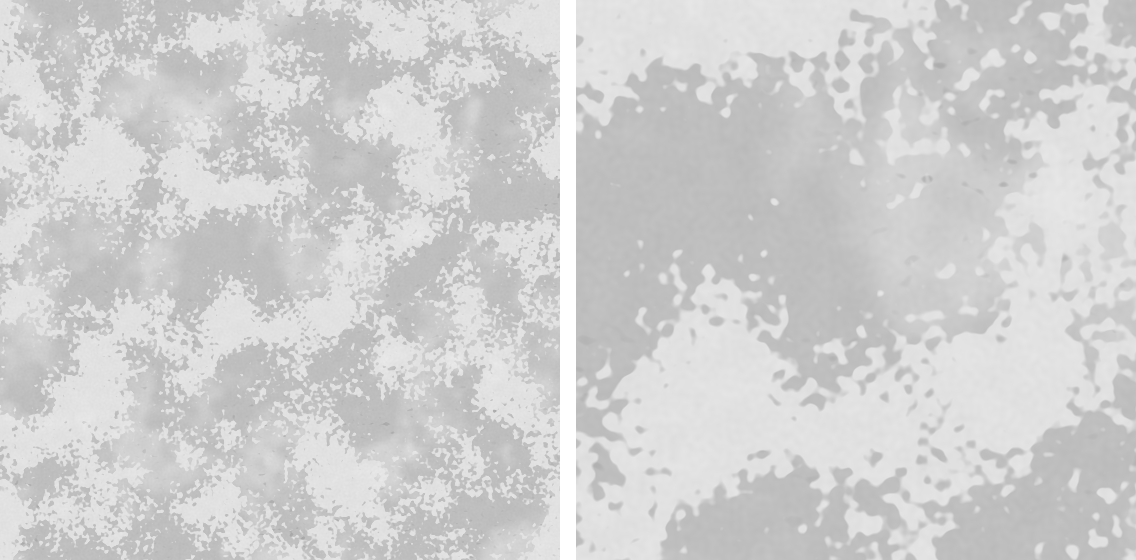
Left: the whole. Right: its middle third, enlarged.
Reproduce this texture procedurally as a three.js fragment shader.

```glsl
// Seamless weathered plaster: ragged pale flakes over cloudy grey with fine dark pits.
varying vec2 vUv;

const vec3 BASE_GREY = vec3(0.745);
const vec3 HAZE_GREY = vec3(0.825);
const vec3 FLAKE_GREY = vec3(0.888);
const vec3 CHALK_WHITE = vec3(0.925);
const vec3 PIT_GREY = vec3(0.64);

// Hash without sine, two values in -1..1
vec2 hash22(vec2 p, float seed) {
  vec3 q = fract(vec3(p.xyx + seed * 17.0) * vec3(0.1031, 0.1030, 0.0973));
  q += dot(q, q.yzx + 33.33);
  return fract((q.xx + q.yz) * q.zy) * 2.0 - 1.0;
}

float cornerSlope(vec2 cell, vec2 corner, vec2 local, vec2 period, float seed) {
  return dot(hash22(mod(cell + corner, period), seed), local - corner);
}

// Gradient noise that wraps after a whole number of cells
float tileNoise(vec2 uv, vec2 period, float seed) {
  vec2 p = uv * period + fract(seed * vec2(0.37, 0.71));
  vec2 cell = floor(p);
  vec2 f = p - cell;
  vec2 w = f * f * f * (f * (f * 6.0 - 15.0) + 10.0);
  float a = cornerSlope(cell, vec2(0.0, 0.0), f, period, seed);
  float b = cornerSlope(cell, vec2(1.0, 0.0), f, period, seed);
  float c = cornerSlope(cell, vec2(0.0, 1.0), f, period, seed);
  float d = cornerSlope(cell, vec2(1.0, 1.0), f, period, seed);
  return mix(mix(a, b, w.x), mix(c, d, w.x), w.y);
}

// Layered noise; each layer doubles the frequency
float tileFbm(vec2 uv, float period, float gain, float seed) {
  float sum = 0.0;
  float amplitude = 1.0;
  for (int i = 0; i < 4; i++) {
    sum += amplitude * tileNoise(uv, vec2(period), seed + float(i));
    period *= 2.0;
    amplitude *= gain;
  }
  return sum;
}

// Broad patches broken up by crumbs, so their borders scatter into grains
float flakeField(vec2 uv) {
  float patches = 1.15 * tileFbm(uv, 7.0, 0.62, 1.0);
  float crumbs = 0.62 * tileNoise(uv, vec2(93.0), 8.0);
  float grains = 0.45 * tileNoise(uv, vec2(151.0), 9.0);
  return patches + crumbs + grains;
}

void main() {
  // Cloudy grey ground
  float haze = smoothstep(-0.05, 0.5, tileFbm(vUv, 5.0, 0.6, 12.0));
  vec3 color = mix(BASE_GREY, HAZE_GREY, haze);

  // Small dark pits, gathered in some regions
  float pitRegion = smoothstep(-0.25, 0.35, tileNoise(vUv, vec2(6.0), 20.0));
  float pits = smoothstep(0.26, 0.5, tileNoise(vUv, vec2(88.0, 122.0), 21.0));
  color = mix(color, PIT_GREY, pits * pitRegion * 0.75);

  // Pale flakes with crisp ragged edges
  float flakes = smoothstep(-0.03, 0.15, flakeField(vUv));
  color = mix(color, FLAKE_GREY, flakes * 0.96);

  // Soft chalky bloom over everything
  float bloom = smoothstep(0.16, 0.6, tileFbm(vUv, 9.0, 0.5, 30.0));
  color = mix(color, CHALK_WHITE, bloom * 0.45);

  // Faint surface grain
  color += 0.022 * tileNoise(vUv, vec2(211.0), 40.0);
  color += 0.018 * tileNoise(vUv, vec2(47.0), 41.0);

  gl_FragColor = vec4(color, 1.0);
}
```
